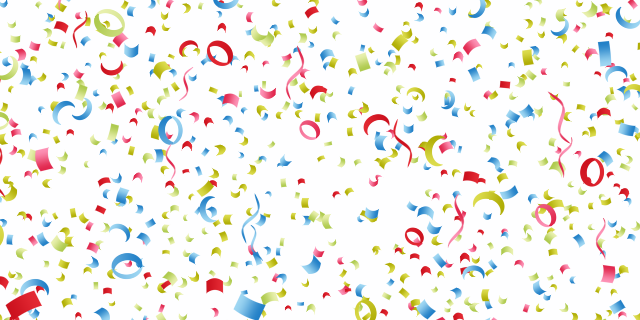
Give the GLSL for this pattern, as a WebGL 2 fragment shader.

```glsl
#version 300 es
precision highp float;
// Party confetti on white: bent paper strips, crescent curls and wavy ribbons.
// Each layer scatters one kind of piece over a jittered grid, cellular-noise style;
// every piece is a distance function shaded by a two-tone paper gradient.

#define SMALL_CELL 0.054
#define SMALL_SIZE 0.0125
#define MEDIUM_CELL 0.135
#define MEDIUM_SIZE 0.021
#define CURL_CELL 0.22
#define CURL_SIZE 0.040
#define RIBBON_CELL 0.31
#define RIBBON_SIZE 0.070
#define SHEET_SIZE 0.043
#define STRIP 0
#define CURL 1
#define RIBBON 2

uniform vec2 u_resolution;
out vec4 fragColor;

const vec3 PAPER = vec3(0.995, 0.995, 1.0);

// Paper colours: olive, pale green, blue, red, pink
const vec3 DARK[5] = vec3[5](
    vec3(0.69, 0.68, 0.02), vec3(0.68, 0.79, 0.30), vec3(0.13, 0.50, 0.78),
    vec3(0.80, 0.07, 0.12), vec3(0.88, 0.15, 0.30));
const vec3 LIGHT[5] = vec3[5](
    vec3(0.86, 0.86, 0.30), vec3(0.91, 0.94, 0.68), vec3(0.62, 0.84, 0.95),
    vec3(0.89, 0.16, 0.20), vec3(0.99, 0.57, 0.71));

vec4 hash4(vec2 cell, float seed) {
    vec4 h = fract(vec4(cell.xyx, seed) * vec4(0.1031, 0.1030, 0.0973, 0.1099));
    h += dot(h, h.wzxy + 33.33);
    return fract((h.xxyz + h.yzzw) * h.zywx);
}

int pickColor(float r) {
    return r < 0.31 ? 0 : r < 0.52 ? 1 : r < 0.77 ? 2 : r < 0.90 ? 3 : 4;
}

// Shapes return (signed distance, tone from dark 0 to light 1)
vec2 strip(vec2 q, float size, float bend, float ratio) {
    q.y += bend * (q.x * q.x / size - 0.33 * size);
    float d = max(abs(q.x) - size, abs(q.y) - size * ratio);
    return vec2(d, smoothstep(-size, size, q.x));
}

vec2 curl(vec2 q, float size, bool closed) {
    q.y *= 1.2;
    float disc = length(q) - size;
    float front = max(disc, 0.85 * size - length(q - vec2(0.0, 0.4 * size)));
    front = max(front, q.y - 0.45 * size);
    float back = max(disc, 0.97 * size - length(q + vec2(0.0, 0.32 * size)));
    float tone = smoothstep(-size, size, q.x);
    if (!closed) return vec2(front, tone);
    return front < back ? vec2(front, 0.45 * tone) : vec2(back, 1.0 - 0.3 * tone);
}

vec2 ribbon(vec2 q, float size, float phase) {
    float along = q.y / size;
    float wave = along * 3.6 + phase;
    float taper = sqrt(max(0.0, 1.0 - along * along));
    float width = size * taper * (0.025 + 0.055 * abs(cos(wave)));
    float d = (abs(q.x - 0.2 * size * sin(wave)) - width) / 1.2;
    return vec2(max(d, abs(q.y) - size), 0.5 + 0.5 * cos(wave));
}

// Scatter one kind of piece; minHue skips the first paper colours
void scatter(inout vec3 color, vec2 p, int kind, float cellSize, float size,
             float density, float minHue, float bendiness, float seed) {
    vec2 home = floor(p / cellSize);
    float pixel = 1.0 / u_resolution.y;
    for (int j = -1; j <= 1; j++)
    for (int i = -1; i <= 1; i++) {
        vec2 cell = home + vec2(i, j);
        vec4 place = hash4(cell + 17.0, seed);
        vec4 form = hash4(cell + 71.0, seed + 5.0);
        if (place.z > density) continue;

        int hue = pickColor(mix(minHue, 1.0, form.x));
        float turn = (place.w - 0.5) * 6.2832;
        if (kind == RIBBON) turn *= 0.12;
        else if (hue == 3 && kind == STRIP) turn *= 0.2;
        float c = cos(turn), s = sin(turn);
        vec2 q = mat2(c, -s, s, c) * (p - (cell + place.xy) * cellSize);
        float scale = size * mix(0.72, 1.25, form.y);

        vec2 piece;
        if (kind == STRIP) piece = strip(q, scale, bendiness * form.z, mix(0.45, 0.72, form.w));
        else if (kind == CURL) piece = curl(q, scale, hue == 4 || form.z > 0.8);
        else piece = ribbon(q, scale, form.z * 6.2832);

        float cover = 1.0 - smoothstep(-0.7 * pixel, 0.7 * pixel, piece.x);
        color = mix(color, mix(DARK[hue], LIGHT[hue], piece.y), cover);
    }
}

void main() {
    vec2 p = gl_FragCoord.xy / u_resolution.y;
    vec3 color = PAPER;
    // Fine confetti, then larger pieces on top
    scatter(color, p, STRIP, SMALL_CELL, SMALL_SIZE, 0.76, 0.0, 0.9, 3.0);
    scatter(color, p, STRIP, MEDIUM_CELL, MEDIUM_SIZE, 0.72, 0.2, 0.6, 11.0);
    scatter(color, p, CURL, CURL_CELL, CURL_SIZE, 0.66, 0.25, 0.0, 23.0);
    scatter(color, p, RIBBON, RIBBON_CELL, RIBBON_SIZE, 0.5, 0.74, 0.0, 37.0);
    scatter(color, p, STRIP, RIBBON_CELL, SHEET_SIZE, 0.18, 0.7, 0.25, 53.0);
    fragColor = vec4(color, 1.0);
}
```
